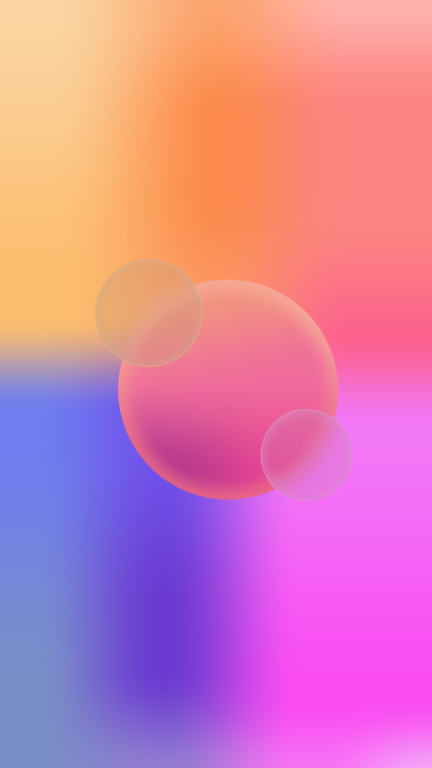
Write a Shadertoy shader that draws this background.

```glsl
// Frosted glass orbs over a soft mesh gradient: warm columns above, cool below.
// Column colours are blended with smoothsteps; each orb is a circle distance
// with a glowing rim, and the small ones see a blurred copy of the large one.

// Warm upper half and cool lower half, with uv running from 0 to 1.
vec3 backdrop(vec2 uv) {
    float x = uv.x, y = uv.y;

    // Upper columns: apricot, orange, coral
    vec3 apricot = mix(vec3(0.99, 0.74, 0.43), vec3(0.98, 0.83, 0.63), smoothstep(0.6, 1.0, y));
    vec3 orange = mix(vec3(0.99, 0.60, 0.42), vec3(0.99, 0.54, 0.29), smoothstep(0.56, 0.76, y));
    orange = mix(orange, vec3(0.99, 0.64, 0.43), smoothstep(0.84, 1.0, y));
    vec3 coral = mix(vec3(0.99, 0.38, 0.55), vec3(0.99, 0.52, 0.51), smoothstep(0.54, 0.72, y));
    coral = mix(coral, vec3(1.0, 0.70, 0.68), smoothstep(0.86, 1.01, y));
    vec3 warm = mix(apricot, orange, smoothstep(0.12, 0.52, x));
    warm = mix(warm, coral, smoothstep(0.48, 0.82, x));

    // Lower columns: blue, indigo, magenta
    vec3 blue = mix(vec3(0.48, 0.56, 0.78), vec3(0.43, 0.49, 0.94), smoothstep(0.08, 0.45, y));
    vec3 indigo = mix(vec3(0.42, 0.23, 0.82), vec3(0.44, 0.32, 0.92), smoothstep(0.2, 0.42, y));
    indigo = mix(indigo, vec3(0.58, 0.50, 0.82), smoothstep(0.13, -0.02, y));
    vec3 magenta = mix(vec3(0.98, 0.30, 0.95), vec3(0.95, 0.47, 0.97), smoothstep(0.08, 0.45, y));
    float bottomHaze = smoothstep(0.09, -0.02, y) * (0.4 + 0.5 * smoothstep(0.75, 1.0, x));
    magenta = mix(magenta, vec3(0.95, 0.72, 0.97), bottomHaze);
    vec3 cool = mix(blue, indigo, smoothstep(0.08, 0.38, x));
    cool = mix(cool, magenta, smoothstep(0.38, 0.70, x));

    // The seam sits slightly lower on the right
    float seam = mix(0.525, 0.505, smoothstep(0.3, 0.8, x));
    return mix(cool, warm, smoothstep(seam - 0.065, seam + 0.065, y));
}

// Large orb: berry below, rose in the middle, salmon on top.
vec3 addLargeOrb(vec3 color, vec2 p, float softness) {
    float radius = 0.2546;
    vec2 q = (p - vec2(0.028, -0.013)) / radius;
    float d = (length(q) - 1.0) * radius;
    vec3 berry = mix(vec3(0.69, 0.20, 0.55), vec3(0.92, 0.27, 0.57), smoothstep(-0.7, 0.6, q.x));
    vec3 body = mix(berry, vec3(0.94, 0.42, 0.61), smoothstep(-0.85, 0.15, q.y));
    body = mix(body, vec3(0.95, 0.58, 0.50), smoothstep(-0.05, 0.95, q.y - 0.2 * q.x));
    float rim = pow(smoothstep(-0.065, 0.0, d), 1.6);
    vec3 rimColor = mix(vec3(0.92, 0.43, 0.53), vec3(0.97, 0.68, 0.61), smoothstep(-0.8, 0.8, q.y));
    body = mix(body, rimColor, 0.75 * rim);
    return mix(color, body, smoothstep(softness, -softness, d));
}

// Small frosted orb: tints the blurred scene behind it and adds a fine rim.
vec3 addGlass(vec3 color, vec3 blurred, vec2 p, float radius, vec3 tint, float edge) {
    float d = length(p) - radius;
    vec3 body = mix(blurred, tint, 0.30);
    body = mix(body, tint + 0.07, 0.35 * pow(smoothstep(-0.04, 0.0, d), 2.0));
    body = mix(body, tint + 0.12, 0.35 * smoothstep(-0.006, 0.0, d));
    return mix(color, body, smoothstep(edge, -edge, d));
}

void mainImage(out vec4 fragColor, in vec2 fragCoord) {
    vec2 uv = fragCoord / iResolution.xy;
    // Centred coordinates in canvas widths
    vec2 p = (fragCoord - 0.5 * iResolution.xy) / iResolution.x;
    float edge = 0.8 / iResolution.x;

    vec3 base = backdrop(uv);
    vec3 color = addLargeOrb(base, p, edge);
    vec3 blurred = addLargeOrb(base, p, 0.045);

    color = addGlass(color, blurred, p - vec2(-0.155, 0.164), 0.125, vec3(0.76, 0.60, 0.47), edge);
    color = addGlass(color, blurred, p - vec2(0.2095, -0.164), 0.1065, vec3(0.79, 0.49, 0.71), edge);

    fragColor = vec4(color, 1.0);
}
```
